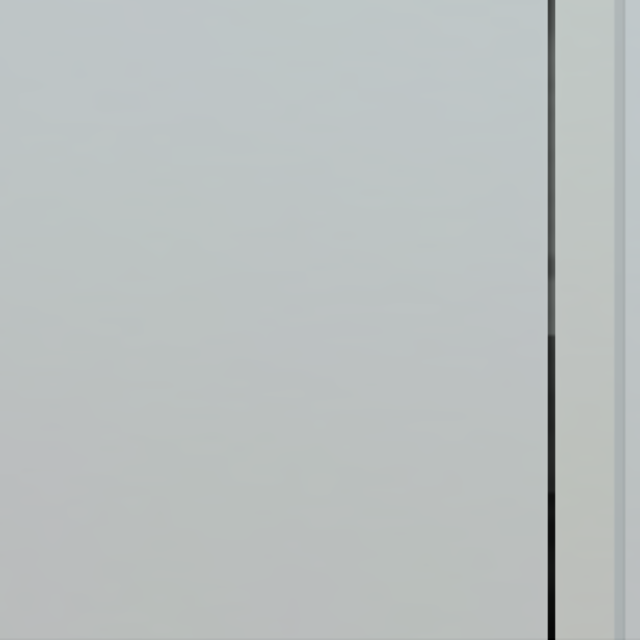
A WebGL 2 fragment shader for this texture:

```glsl
#version 300 es
precision highp float;

#define GAP_X 0.8617
#define GAP_HALF 0.0058
#define GROOVE_LEFT 0.960
#define GROOVE_RIGHT 0.977
#define MOTTLE 0.010
#define GRAIN 0.004

uniform vec2 u_resolution;
out vec4 fragColor;

float hash(vec2 p) {
    p = fract(p * vec2(0.1031, 0.1137));
    p += dot(p, p.yx + 33.33);
    return fract((p.x + p.y) * p.x * 7.31);
}

float noise(vec2 p) {
    vec2 cell = floor(p), f = fract(p);
    f = f * f * (3.0 - 2.0 * f);
    float low = mix(hash(cell), hash(cell + vec2(1.0, 0.0)), f.x);
    float high = mix(hash(cell + vec2(0.0, 1.0)), hash(cell + 1.0), f.x);
    return mix(low, high, f.y);
}

// Soft-edged vertical band between two positions
float band(float x, float left, float right, float blur) {
    return smoothstep(left - blur, left + blur, x)
         - smoothstep(right - blur, right + blur, x);
}

// Painted surface: cool at the top, warmer and dimmer at the bottom
vec3 paint(vec2 uv) {
    vec3 warmBottom = vec3(0.728, 0.741, 0.737);
    vec3 coolTop = vec3(0.746, 0.777, 0.780);
    vec3 color = mix(warmBottom, coolTop, smoothstep(-0.1, 1.05, uv.y));
    color += vec3(0.004, 0.008, 0.006) * (uv.x - 0.45);
    float tint = noise(uv * 5.0 + 3.7) - 0.5;
    color += MOTTLE * tint * vec3(0.4, -0.7, 0.8);
    color += GRAIN * (noise(uv * vec2(24.0, 60.0)) - 0.5);
    return color;
}

// Gap shade falls in steps towards the floor
vec3 gapColor(vec2 uv) {
    float shade = mix(0.17, 0.33, smoothstep(0.472, 0.480, uv.y));
    shade -= 0.07 * (1.0 - smoothstep(0.225, 0.235, uv.y));
    shade -= 0.05 * (1.0 - smoothstep(0.0, 0.12, uv.y));
    shade -= 0.06 * band(uv.y, 0.565, 0.60, 0.01);
    shade -= 0.06 * smoothstep(0.90, 1.0, uv.y);
    shade += 0.03 * (noise(vec2(uv.y * 45.0, 2.0)) - 0.5);
    float across = (uv.x - GAP_X) / GAP_HALF;
    shade += 0.08 * smoothstep(-0.6, 0.6, across) * smoothstep(0.2, 0.6, uv.y) - 0.03;
    return max(shade, 0.03) * vec3(0.98, 1.02, 1.0);
}

void main() {
    vec2 uv = gl_FragCoord.xy / u_resolution;
    float pixel = 1.0 / u_resolution.x;
    float blur = max(pixel, 0.0014);
    vec3 color = paint(uv);

    // Frame strip beside the gap is slightly yellower
    color += band(uv.x, GAP_X, GROOVE_LEFT, 0.003) * vec3(0.006, 0.003, -0.012);
    color += band(uv.x, GROOVE_RIGHT, 1.1, 0.003) * vec3(0.002, 0.004, 0.008);

    // Shallow groove with a darker right edge
    vec3 grooveColor = vec3(0.672, 0.700, 0.704) + 0.02 * (uv.y - 0.5);
    float groove = band(uv.x, GROOVE_LEFT, GROOVE_RIGHT, 0.0025);
    color = mix(color, grooveColor, groove * 0.9);
    color -= 0.025 * band(uv.x, GROOVE_RIGHT - 0.004, GROOVE_RIGHT, 0.002);

    // Dark gap and its faint bright lips
    float gapDistance = abs(uv.x - GAP_X) - GAP_HALF;
    color += 0.012 * exp(-max(gapDistance, 0.0) / 0.004);
    float gap = 1.0 - smoothstep(-blur, blur, gapDistance);
    color = mix(color, gapColor(uv), gap);

    // Thin shade along the bottom edge
    color -= 0.03 * (1.0 - smoothstep(0.001, 0.004, uv.y));
    fragColor = vec4(clamp(color, 0.0, 1.0), 1.0);
}
```
